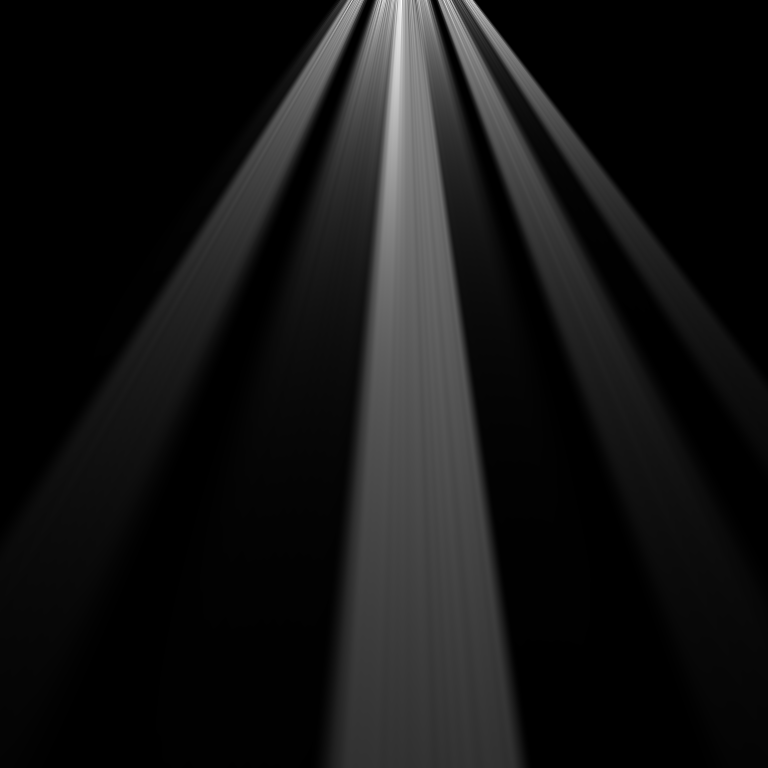
Write a Shadertoy shader that draws this background.

```glsl
// Grey spotlight beams fanning down from a point above the top of a black canvas.

const vec2 APEX = vec2(0.027, 1.117);  // from bottom centre, in canvas heights
const int BEAM_COUNT = 8;

// Per beam: left slope, right slope, brightness, fade length.
const vec4 BEAMS[BEAM_COUNT] = vec4[](
    vec4(-0.730, -0.640, 0.20, 0.10),
    vec4(-0.635, -0.444, 0.62, 0.26),
    vec4(-0.318, -0.095, 0.70, 0.17),
    vec4(-0.087,  0.137, 0.58, 0.91),
    vec4( 0.137,  0.280, 0.62, 0.145),
    vec4( 0.368,  0.520, 0.66, 0.27),
    vec4( 0.530,  0.640, 0.30, 0.08),
    vec4( 0.648,  0.764, 0.65, 0.20));

// Half widths of the soft left and right edges, in slope units.
const vec2 SOFTNESS[BEAM_COUNT] = vec2[](
    vec2(0.040, 0.030), vec2(0.025, 0.040), vec2(0.050, 0.035), vec2(0.024, 0.013),
    vec2(0.013, 0.040), vec2(0.025, 0.035), vec2(0.040, 0.030), vec2(0.025, 0.020));

float hashGradient(float cell) {
    return fract(sin(cell * 127.1 + 31.7) * 4375.85) * 2.0 - 1.0;
}

// One-dimensional gradient noise, roughly -1 to 1.
float gradientNoise(float x) {
    float cell = floor(x);
    float f = x - cell;
    float blend = f * f * f * (f * (f * 6.0 - 15.0) + 10.0);
    float a = hashGradient(cell) * f;
    float b = hashGradient(cell + 1.0) * (f - 1.0);
    return 2.0 * mix(a, b, blend);
}

// Soft-edged band between two slopes, fading with depth below the top.
float beamLight(float slope, float depth, vec4 beam, vec2 soft) {
    float left = smoothstep(beam.x - soft.x, beam.x + soft.x, slope);
    float right = 1.0 - smoothstep(beam.y - soft.y, beam.y + soft.y, slope);
    return left * right * beam.z * exp(-depth / beam.w);
}

// Fine rays: crisp beside the source, faint further down.
float streaks(float slope, float depth) {
    float coarse = gradientNoise(slope * 28.0);
    float fine = gradientNoise(slope * 73.0 + 9.0);
    float contrast = 0.10 + 0.55 * exp(-depth / 0.04);
    return 1.0 + contrast * (0.6 * coarse + 0.7 * fine);
}

// Bright core inside the central beam.
float coreLight(float slope, float depth) {
    float across = (slope + 0.050) / 0.045;
    float along = depth / 0.27;
    return 0.32 * exp(-across * across - along * along);
}

void mainImage(out vec4 fragColor, in vec2 fragCoord) {
    vec2 p = (fragCoord - vec2(0.5 * iResolution.x, 0.0)) / iResolution.y;
    float depth = 1.0 - p.y;
    float drop = APEX.y - p.y;
    float slope = (p.x - APEX.x) / drop;
    float pixelSlope = 1.0 / (iResolution.y * drop);

    // Sum the beams, keeping every edge at least a pixel wide.
    float light = coreLight(slope, depth);
    for (int i = 0; i < BEAM_COUNT; i++) {
        vec2 soft = max(SOFTNESS[i], vec2(pixelSlope));
        light += beamLight(slope, depth, BEAMS[i], soft);
    }

    light *= streaks(slope, depth);
    fragColor = vec4(vec3(clamp(light, 0.0, 1.0)), 1.0);
}
```
